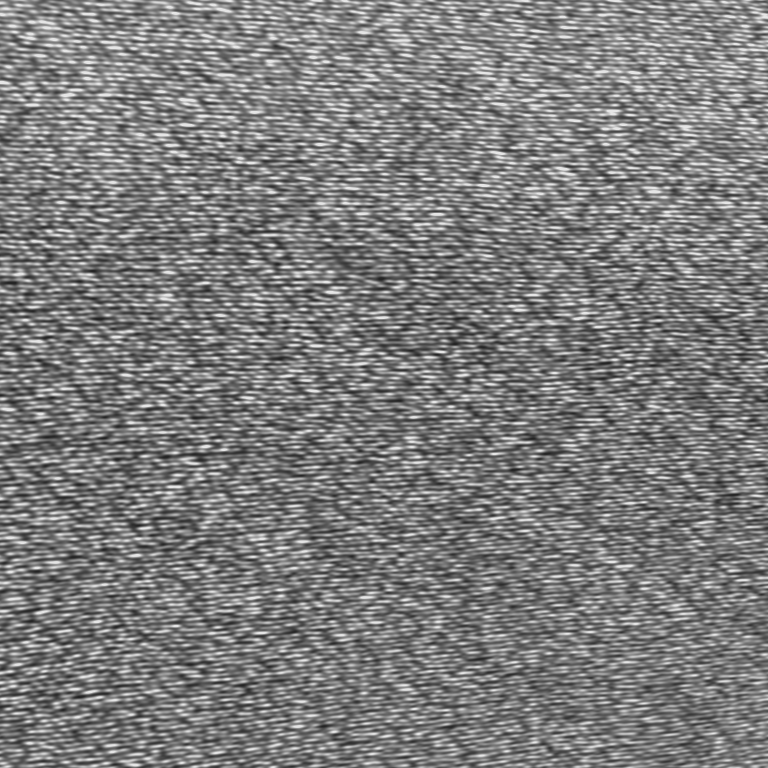
This texture is drawn by a three.js fragment shader. Its source:

```glsl
// Grey woven twill cloth: fine rows of short uneven threads with faint diagonal ribs.
varying vec2 vUv;

float hash(vec2 p) {
  vec3 q = fract(vec3(p.xyx) * 0.1031);
  q += dot(q, q.yzx + 33.33);
  return fract((q.x + q.y) * q.z);
}

float noise(vec2 p) {
  vec2 i = floor(p);
  vec2 f = fract(p);
  f = f * f * (3.0 - 2.0 * f);
  float low = mix(hash(i), hash(i + vec2(1.0, 0.0)), f.x);
  float high = mix(hash(i + vec2(0.0, 1.0)), hash(i + vec2(1.0)), f.x);
  return mix(low, high, f.y);
}

// Sum of soft threads on a staggered, jittered grid
float weave(vec2 grid) {
  float sum = 0.0;
  float baseRow = floor(grid.y);
  for (int j = -1; j <= 1; j++) {
    float row = baseRow + float(j);
    float shift = row * 0.38 + 0.25 * hash(vec2(row, 71.0));
    float baseColumn = floor(grid.x + shift);
    for (int i = -1; i <= 1; i++) {
      vec2 cell = vec2(baseColumn + float(i), row);
      vec2 jitter = vec2(hash(cell + 13.0), hash(cell + 47.0)) - 0.5;
      vec2 center = cell + 0.5 + jitter * vec2(0.45, 0.35);
      vec2 d = vec2(grid.x + shift, grid.y) - center;
      d.y += d.x * 0.12;
      d /= vec2(0.34, 0.25);
      float brightness = mix(0.42, 1.0, hash(cell + 5.0));
      sum += brightness * exp(-0.5 * dot(d, d));
    }
  }
  return sum;
}

void main() {
  vec2 uv = vUv;

  // Rows rise to the right at the bottom and fall at the top
  vec2 warped = uv;
  warped.y += uv.x * (0.2 * uv.y - 0.14);
  warped.y += 0.006 * (noise(uv * 7.0) - 0.5);
  warped.x += 0.012 * (noise(uv * 9.0 + 31.0) - 0.5);
  float threads = weave(warped * vec2(64.0, 138.0)) - 0.38;

  // Fine fibres along the rows, and ribs falling to the right
  float fibres = noise(warped * vec2(120.0, 290.0) + 17.0) - 0.5;
  vec2 ribAxes = vec2(uv.x * 0.8 - uv.y * 0.6, uv.x * 0.6 + uv.y * 0.8);
  float ribs = noise(ribAxes * vec2(16.0, 95.0) + 53.0) - 0.5;

  // Light falls from the top; contrast fades at the lower right
  float light = 0.465 + 0.1 * smoothstep(0.6, 1.0, uv.y + 0.08 * uv.x);
  light += 0.02 * (1.0 - smoothstep(0.0, 0.5, uv.y)) * uv.x;
  float contrast = 0.72 - 0.2 * uv.x * (1.0 - smoothstep(0.0, 0.6, uv.y));

  float grey = light + contrast * threads + 0.22 * fibres + 0.08 * ribs;
  gl_FragColor = vec4(vec3(clamp(grey, 0.14, 0.9)), 1.0);
}
```
